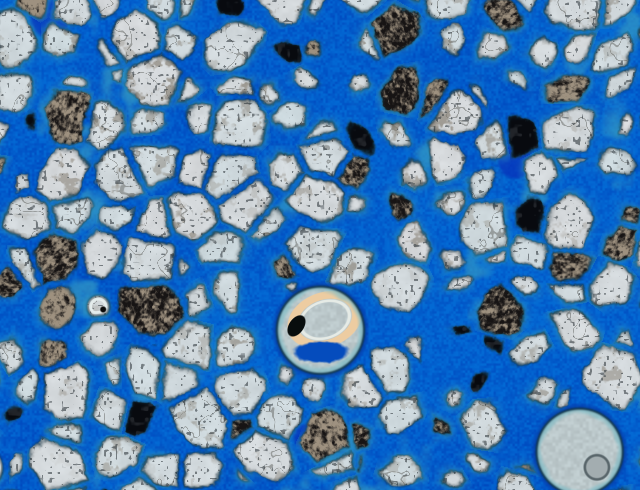
Write a WebGL 2 fragment shader that draws this texture.

```glsl
#version 300 es
precision highp float;
// Thin section of pale, brown and black sand grains set in blue resin, with round vesicles.
uniform vec2 u_resolution;
out vec4 outColor;

const float GRID = 11.5; // grain cells per canvas height

vec4 hash4(vec2 p) {
  vec4 q = fract(p.xyxy * vec4(.1031, .1030, .0973, .1099));
  q += dot(q, q.wzxy + 33.33);
  return fract((q.xxyz + q.yzzw) * q.zywx);
}

float noise(vec2 p) {
  vec2 i = floor(p), f = fract(p);
  f = f * f * (3. - 2. * f);
  return mix(mix(hash4(i).x, hash4(i + vec2(1, 0)).x, f.x),
             mix(hash4(i + vec2(0, 1)).x, hash4(i + 1.).x, f.x), f.y);
}

float fbm(vec2 p) {
  return .53 * noise(p) + .3 * noise(p * 2.1 + 7.) + .17 * noise(p * 4.3 + 3.);
}

float smoothMax(float a, float b, float k) {
  float h = max(k - abs(a - b), 0.) / k;
  return max(a, b) + h * h * k * .25;
}

mat2 rotation(float a) { return mat2(cos(a), sin(a), -sin(a), cos(a)); }

// Centre and radius of the two large vesicles, in grid units
vec3 vesicleShape(int i) {
  return GRID * (i == 0 ? vec3(.654, .326, .089) : vec3(1.183, .078, .088));
}

// Centre and radius of the grain in a cell; it yields to the vesicles
vec3 grainShape(vec2 cell) {
  vec4 h = hash4(cell + 40.);
  vec2 centre = cell + .15 + .7 * h.xy;
  float r = mix(.18, .72, h.z) + .2 * step(.93, h.w);
  if (hash4(cell + 71.).x < .1) r *= .68;
  for (int i = 0; i < 2; i++) {
    vec3 v = vesicleShape(i);
    r = min(r, distance(centre, v.xy) - v.z - .12);
  }
  return vec3(centre, r < .12 ? -.3 : r);
}

// Irregular convex polygon made of jittered half planes
float polygon(vec2 q, float r, vec2 cell, float stretch) {
  vec4 h = hash4(cell + 19.);
  q = rotation(h.x * 6.2832) * q * mix(vec2(1), vec2(.75, 1.3), h.y * stretch);
  float d = -9.;
  for (int k = 0; k < 7; k++) {
    vec4 s = hash4(cell * 3. + float(k) * 5.7 + 11.);
    float a = (float(k) + .8 * s.x) * 6.2832 / 7.;
    d = smoothMax(d, dot(q, vec2(cos(a), sin(a))) - r * mix(.72, 1.12, s.y), .06);
  }
  return d;
}

vec3 resin(vec2 g) {
  float t = .6 + .9 * (noise(g * 18.) - .5) + .7 * (fbm(g * .35) - .5);
  vec3 c = mix(vec3(0., .29, .75), vec3(.01, .41, .83), clamp(t, 0., 1.));
  c = mix(c, vec3(.2, .6, .77), .7 * smoothstep(.68, .85, fbm(g * .9 + 31.)));
  // Sparse deep blue discs
  vec2 cell = floor(g / 5.);
  vec4 h = hash4(cell + 5.);
  float d = distance(g, (cell + .2 + .6 * h.xy) * 5.) - mix(.2, .5, h.z);
  return mix(c, vec3(.02, .19, .73), .75 * step(.55, h.w) * smoothstep(.06, -.06, d));
}

vec3 paleMineral(vec2 g, vec4 h, float d) {
  vec3 c = mix(vec3(.8, .85, .87), vec3(.84, .85, .86), h.y) * (.95 + .1 * fbm(g * 3.));
  float crack = smoothstep(.018, .004, abs(fbm(g * 1.6 + h.z * 30.) - .5));
  c = mix(c, vec3(.42, .43, .42), .55 * crack * step(.45, h.w));
  c = mix(c, vec3(.5, .47, .42), .65 * smoothstep(.58, .75, fbm(g * 4. + 9.)) * h.z);
  c = mix(c, vec3(.2, .23, .25), .6 * smoothstep(.76, .9, noise(g * 15.)));
  return c * mix(.84, 1., smoothstep(0., -.12, d));
}

vec3 brownRock(vec2 g, vec4 h) {
  float t = fbm(rotation(h.y * 6.) * g * vec2(7., 10.)) + .35 * (noise(g * 17.) - .5);
  vec3 c = mix(vec3(.09, .08, .08), vec3(.62, .57, .5), smoothstep(.22, .82, t + .3 * h.z - .12));
  return c;
}

vec3 vesicle(vec2 q, vec2 g, bool banded, float px) {
  vec3 c = vec3(.74, .79, .8) * (.94 + .1 * noise(g * 14.));
  if (banded) {
    float e = length(rotation(-.35) * (q - vec2(.1, .24)) * vec2(1., 1.4));
    c = mix(c, vec3(.93, .8, .63), smoothstep(px, -px, abs(e - .76) - .12));
    c = mix(c, vec3(.9, .92, .9), smoothstep(px, -px, abs(e - .58) - .04));
    float pool = length((q - vec2(.02, -.5)) * vec2(1., 2.4)) - .6;
    c = mix(c, vec3(.02, .3, .74), smoothstep(.08, -.08, pool + .2 * (fbm(g * 4.) - .5)));
    float bubble = length(rotation(.6) * (q - vec2(-.55, .1)) * vec2(1.6, 1.)) - .27;
    c = mix(c, vec3(.03, .05, .05), smoothstep(px, -px, bubble));
  } else {
    float bubble = length(q - vec2(.4, -.36)) - .28;
    c = mix(c, vec3(.64, .68, .69), smoothstep(px, -px, bubble));
    c = mix(c, vec3(.35, .4, .42), smoothstep(.03 + px, .03 - px, abs(bubble)));
  }
  float rim = smoothstep(.82, .96, length(q) + .1 * (noise(g * 4.) - .5));
  return mix(c, vec3(.5, .74, .78), .7 * rim);
}

void main() {
  vec2 g = gl_FragCoord.xy / u_resolution.y * GRID;
  float px = GRID / u_resolution.y;

  // Owning grain: the smallest power distance
  vec2 base = floor(g), cell = base;
  vec3 own = vec3(0);
  float best = 1e5;
  for (int k = 0; k < 25; k++) {
    vec2 c = base + vec2(k % 5 - 2, k / 5 - 2);
    vec3 s = grainShape(c);
    float power = dot(g - s.xy, g - s.xy) - s.z * abs(s.z);
    if (power < best) { best = power; own = s; cell = c; }
  }
  // Distance to the border shared with neighbouring grains
  float border = 9.;
  for (int k = 0; k < 25; k++) {
    vec2 c = base + vec2(k % 5 - 2, k / 5 - 2);
    if (c == cell) continue;
    vec3 s = grainShape(c);
    float power = dot(g - s.xy, g - s.xy) - s.z * abs(s.z);
    border = min(border, (power - best) / (2. * distance(s.xy, own.xy)));
  }

  vec4 kind = hash4(cell + 71.);
  bool black = kind.x < .1, brown = kind.x < .26, bubble = kind.x > .955;
  vec2 q = g - own.xy;
  float d = bubble ? length(q) - own.z * .8 : polygon(q, own.z, cell, black ? 1.4 : 1.);
  d = smoothMax(d, .075 - border, .05);
  if (!bubble) d += .13 * (fbm(g * 5.) - .5);

  // Resin with a bleached, patchy fringe around the grains
  vec3 color = resin(g);
  float fringe = exp(-max(d, 0.) * 13.) * smoothstep(.2, .65, noise(g * 1.4 + 3.));
  color = mix(color, vec3(.2, .6, .75), fringe * (black ? .2 : .9));

  // Grain body and its dark outline
  vec3 body = paleMineral(g, kind, d);
  if (brown) body = brownRock(g, kind);
  if (black) body = vec3(.03, .04, .06) + .1 * smoothstep(.6, .9, noise(g * 9.));
  if (bubble) {
    body = mix(body, vec3(.9, .93, .93), smoothstep(.05, .02, abs(d + .08)));
    body = mix(body, vec3(.04), smoothstep(px, -px, length(q - own.z * vec2(.35, -.2)) - .07));
  }
  color = mix(color, body, smoothstep(px, -px, d));
  color = mix(color, vec3(.07, .2, .27), (.3 + .4 * noise(g * 3.)) * exp(-d * d / .0016));

  // Large vesicles
  for (int i = 0; i < 2; i++) {
    vec3 v = vesicleShape(i);
    vec2 u = (g - v.xy) / v.z;
    float e = (length(u) - 1.) * v.z;
    color = mix(color, vec3(.02, .22, .66), .6 * smoothstep(.16, .04, e));
    color = mix(color, vesicle(u, g, i == 0, px / v.z), smoothstep(px, -px, e));
    color = mix(color, vec3(.06, .2, .28), .75 * exp(-e * e / .0014));
  }
  outColor = vec4(color, 1.);
}
```
